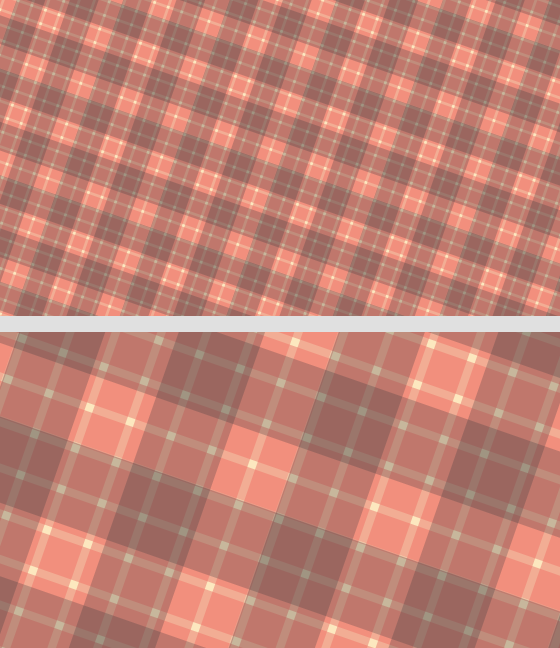
Top, the full canvas; bottom, a detail of the centre.
This pattern is drawn by a WebGL 2 fragment shader. Its source:

```glsl
#version 300 es
precision highp float;
// Tilted salmon plaid: shaded check bands over fine cream lines, with hairline seams.
uniform vec2 u_resolution;
out vec4 fragColor;

// Lengths in canvas heights
const float TILT = 0.335;                    // radians, clockwise
const float CHECK = 0.1592;                  // one light band plus one dark band
const float LIGHT_WIDTH = 0.46 * CHECK;
const float TILE = 2.0 * CHECK;              // full repeat: two checks, seven lines
const float LINE_STEP = TILE / 7.0;
const float LINE_WIDTH = 0.054 * CHECK;
const float LINE_SHIFT = -0.02 * CHECK;
const float SEAM_WIDTH = 0.0013;
const float SEAM_STRENGTH = 0.6;
const vec2 ANCHOR = vec2(-0.027, 0.023);     // centre of one light square

const vec3 SALMON = vec3(0.95, 0.56, 0.49);
const vec3 CREAM_LINE = vec3(0.95, 0.68, 0.58);
const vec3 CREAM_CROSSING = vec3(0.99, 0.91, 0.75);
const vec3 SHADE = vec3(0.24, 0.23, 0.25);
const float SHADE_OPACITY = 0.28;

// Box-filtered coverage of stripes centred on multiples of the period
vec2 stripes(vec2 p, float period, float width, float pixel) {
    vec2 d = abs(mod(p + 0.5 * period, period) - 0.5 * period);
    vec2 inner = max(d - 0.5 * pixel, vec2(-0.5 * width));
    vec2 outer = min(d + 0.5 * pixel, vec2(0.5 * width));
    return clamp((outer - inner) / pixel, 0.0, 1.0);
}

void main() {
    float pixel = 1.0 / u_resolution.y;
    vec2 p = (gl_FragCoord.xy - 0.5 * u_resolution) * pixel - ANCHOR;

    // Cloth axes: x along the rows, y down the columns
    float c = cos(TILT), s = sin(TILT);
    vec2 cloth = vec2(c * p.x - s * p.y, -s * p.x - c * p.y);

    // Cream lines and seams, brighter where they cross
    vec2 lines = stripes(cloth - LINE_SHIFT, LINE_STEP, LINE_WIDTH, pixel);
    vec2 seams = stripes(cloth - 0.5 * LIGHT_WIDTH, TILE, SEAM_WIDTH, pixel);
    vec2 cream = max(lines, SEAM_STRENGTH * seams);
    float layers = cream.x + cream.y;
    vec3 color = mix(SALMON, CREAM_LINE, min(layers, 1.0));
    color = mix(color, CREAM_CROSSING, max(layers - 1.0, 0.0));

    // Translucent dark bands in both directions
    vec2 dark = 1.0 - stripes(cloth, CHECK, LIGHT_WIDTH, pixel);
    color = mix(color, SHADE, SHADE_OPACITY * dark.x);
    color = mix(color, SHADE, SHADE_OPACITY * dark.y);

    fragColor = vec4(color, 1.0);
}
```
